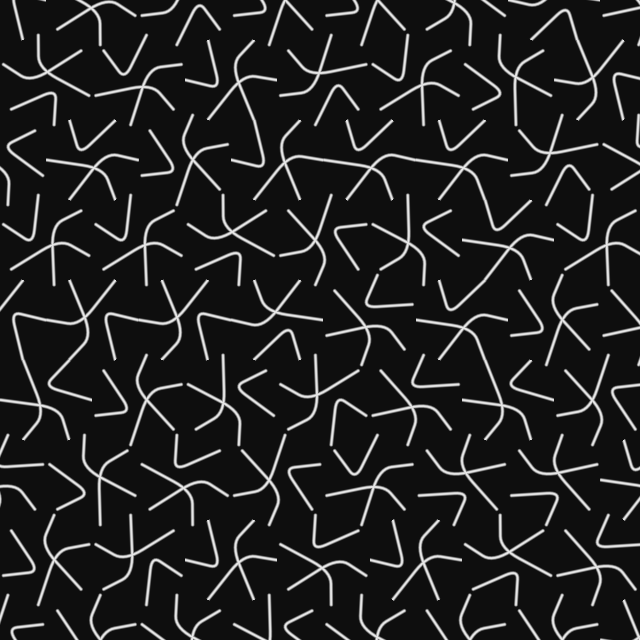
This pattern is drawn by a WebGL 2 fragment shader. Its source:

```glsl
#version 300 es
precision highp float;

// Thin pale strokes on black: a hexagonal tiling whose tiles each hold one
// hooked V and two crossing bends. Every tile turns by a hashed multiple of
// 20 degrees, so stroke ends only sometimes meet those of their neighbours.

uniform vec2 u_resolution;
out vec4 fragColor;

const vec3 BACKGROUND = vec3(0.055);
const vec3 STROKE = vec3(0.91);
const float PITCH = 0.144338;       // spacing of tile centres, in canvas heights
const float HALF_WIDTH = 0.0022;    // half the stroke width, in canvas heights
const float SOFTNESS = 0.0019;      // half the edge blur, in canvas heights
const float END_RADIUS = 0.492;     // stroke ends from tile centre, in pitches
const float TURNS = 18.0;           // possible orientations of a tile
const int BEND_STEPS = 8;
const float TAU = 6.283185;

// Corners of the three strokes, in pitches from the tile centre
const vec2 V_CORNER = vec2(-0.138, 0.060);
const vec2 LOWER_CORNER = vec2(0.120, -0.090);
const vec2 UPPER_CORNER = vec2(0.145, 0.080);
const float V_ROUNDING = 0.28;      // share of each arm taken by the bend
const float CROSS_ROUNDING = 0.37;

float hash(vec2 cell) {
    vec3 q = fract(cell.xyx * vec3(0.1031, 0.1030, 0.0973));
    q += dot(q, q.yzx + 33.33);
    return fract((q.x + q.y) * q.z);
}

vec2 polar(float angle) {
    return vec2(cos(angle), sin(angle));
}

// Stroke end at one of the six directions around the tile
vec2 tileEnd(float index) {
    return END_RADIUS * polar(index * TAU / 6.0);
}

float segmentDistance(vec2 p, vec2 a, vec2 b) {
    vec2 ab = b - a;
    return length(p - a - ab * clamp(dot(p - a, ab) / dot(ab, ab), 0.0, 1.0));
}

// Two straight arms joined by a quadratic curve at the corner
float bendDistance(vec2 p, vec2 a, vec2 corner, vec2 b, float rounding) {
    vec2 start = mix(corner, a, rounding);
    vec2 finish = mix(corner, b, rounding);
    float d = min(segmentDistance(p, a, start), segmentDistance(p, finish, b));
    vec2 previous = start;
    for (int i = 1; i <= BEND_STEPS; i++) {
        float t = float(i) / float(BEND_STEPS);
        vec2 next = mix(mix(start, corner, t), mix(corner, finish, t), t);
        d = min(d, segmentDistance(p, previous, next));
        previous = next;
    }
    return d;
}

// Offset from the nearest centre of a triangular lattice with unit spacing
vec2 hexLocal(vec2 p) {
    vec2 period = vec2(1.0, sqrt(3.0));
    vec2 a = mod(p, period) - 0.5 * period;
    vec2 b = mod(p + 0.5 * period, period) - 0.5 * period;
    return dot(a, a) < dot(b, b) ? a : b;
}

float tileDistance(vec2 p) {
    float v = bendDistance(p, tileEnd(2.0), V_CORNER, tileEnd(1.0), V_ROUNDING);
    float lower = bendDistance(p, tileEnd(3.0), LOWER_CORNER, tileEnd(5.0), CROSS_ROUNDING);
    float upper = bendDistance(p, tileEnd(4.0), UPPER_CORNER, tileEnd(0.0), CROSS_ROUNDING);
    return min(v, min(lower, upper));
}

void main() {
    vec2 p = gl_FragCoord.xy / u_resolution.y / PITCH;

    // Find the tile and turn it by its own step
    vec2 local = hexLocal(p);
    vec2 cell = round((p - local) * vec2(2.0, 2.0 / sqrt(3.0)));
    vec2 turn = polar(floor(hash(cell + 17.0) * TURNS) * TAU / TURNS);
    local = mat2(turn.x, -turn.y, turn.y, turn.x) * local;

    // Stroke with smooth edges
    float d = tileDistance(local) * PITCH;
    float blur = max(SOFTNESS, 0.7 / u_resolution.y);
    float ink = 1.0 - smoothstep(HALF_WIDTH - blur, HALF_WIDTH + blur, d);
    fragColor = vec4(mix(BACKGROUND, STROKE, ink), 1.0);
}
```
